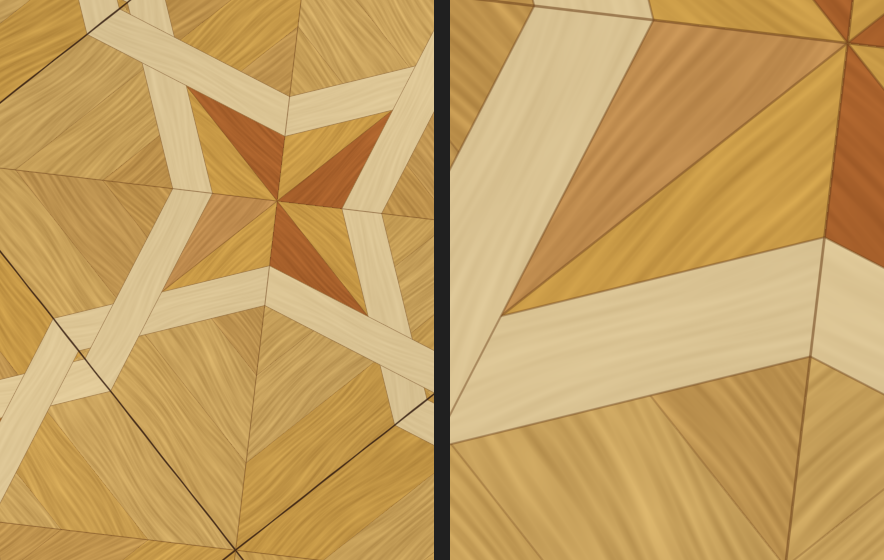
Left, the full canvas; right, a detail of the centre.
Reproduce this pattern procedurally as a Shadertoy shader.

```glsl
// Wooden parquet: tilted square panels, each inlaid with a four-pointed star framed by
// interlaced pale straps. Every panel is cut into four wedges sharing one set of distances;
// grain comes from layered sines and stretched cellular noise.

const float PANEL_HALF = 0.444;      // half side of a panel, canvas height = 1
const vec2 PANEL_CENTER = vec2(0.495, 0.641);
const float PANEL_ANGLE = 0.667;
const vec2 STRAP_NORMAL = vec2(0.415, 0.910);
const float STRAP_INNER = 0.109;
const float STRAP_OUTER = 0.176;
const float PLANK_WIDTH = 0.111;

const vec3 GOLD = vec3(0.77, 0.59, 0.27);
const vec3 TAN = vec3(0.78, 0.63, 0.36);
const vec3 OAK = vec3(0.73, 0.56, 0.30);
const vec3 MAPLE = vec3(0.86, 0.77, 0.58);
const vec3 CHERRY = vec3(0.66, 0.38, 0.17);
const vec3 JOINT = vec3(0.42, 0.25, 0.10);
const vec3 GAP = vec3(0.20, 0.11, 0.06);

float hash(vec2 p) {
    vec3 q = fract(p.xyx * vec3(0.1031, 0.1030, 0.0973));
    q += dot(q, q.yzx + 33.33);
    return fract((q.x + q.y) * q.z);
}

// Distance to the nearest jittered cell point
float cellular(vec2 p) {
    vec2 cell = floor(p);
    float nearest = 2.0;
    for (int j = -1; j <= 1; j++)
        for (int i = -1; i <= 1; i++) {
            vec2 c = cell + vec2(i, j);
            vec2 point = c + vec2(hash(c), hash(c + 57.0));
            nearest = min(nearest, length(point - p));
        }
    return nearest;
}

// Signed grain tone; g.x runs across the fibres, g.y along them
float grain(vec2 g, float seed) {
    g += seed * vec2(7.3, 3.1);
    float a = g.x + 0.011 * sin(g.y * 9.0 + g.x * 13.0 + seed * 40.0)
                  + 0.004 * sin(g.y * 23.0 - g.x * 31.0);
    float rings = 0.30 * sin(a * 140.0 + 2.0 * sin(a * 47.0 + g.y * 3.0))
                + 0.35 * sin(a * 370.0 + 2.5 * sin(a * 71.0 + g.y * 5.0))
                + 0.30 * sin(a * 690.0 + 3.0 * sin(a * 43.0 - g.y * 7.0));
    float pores = cellular(vec2(a * 170.0, g.y * 13.0)) - 0.45;
    return 0.5 * rings + 0.9 * pores;
}

vec3 wood(vec3 tint, vec2 g, float seed, float contrast) {
    float tone = grain(g, seed);
    return tint * (1.0 + contrast * tone * vec3(0.8, 1.0, 1.4));
}

float line(float d, float width, float px) {
    return 1.0 - smoothstep(width - px, width + px, abs(d));
}

// Lays one strap with thin joints on both edges over the colour beneath
vec3 layStrap(vec3 under, vec2 w, vec2 normal, float seed, float px) {
    float d = dot(w, normal);
    float inside = min(d - STRAP_INNER, STRAP_OUTER - d);
    vec2 g = vec2(d, dot(w, vec2(-normal.y, normal.x)));
    vec3 tint = MAPLE * (0.985 + 0.03 * hash(vec2(seed * 91.0, 4.0)));
    vec3 col = mix(under, wood(tint, g, seed, 0.045), smoothstep(-px, px, inside));
    return mix(col, JOINT, 0.45 * line(inside, 0.0006, px));
}

// Eight star facets: cherry on the clockwise half of each point, gold on the other
vec3 starFacet(vec2 w, float quadrant, float seed, float px) {
    vec3 dark = quadrant == 2.0 ? vec3(0.75, 0.55, 0.31) : CHERRY;
    float half_ = smoothstep(-px, px, w.y);
    vec2 g = vec2(w.y - 0.2 * abs(w.x), w.x);
    vec3 col = wood(mix(dark, GOLD * 1.02, half_), g, seed, 0.13);
    return mix(col, JOINT, 0.45 * line(w.y, 0.0007, px));
}

// Planks lying parallel to the panel edge
vec3 field(vec2 w, vec2 id, float px) {
    float slot = w.x / PLANK_WIDTH;
    float seed = hash(id + vec2(floor(slot) * 5.0, 11.0));
    float tilt = 0.22 * (hash(id + 3.0) - 0.5);
    vec3 tint = mix(GOLD, TAN, smoothstep(0.15, 0.75, seed));
    tint = mix(tint, OAK, 0.8 * step(0.72, hash(id + floor(slot) + 29.0)));
    vec3 col = wood(tint, vec2(w.x + tilt * w.y, w.y), seed, 0.15);
    float seam = (0.5 - abs(fract(slot) - 0.5)) * PLANK_WIDTH;
    return mix(col, JOINT, 0.28 * line(seam, 0.0006, px));
}

void mainImage(out vec4 fragColor, in vec2 fragCoord) {
    float px = 0.8 / iResolution.y;
    vec2 uv = fragCoord / iResolution.y;

    // Panel space, repeated
    float c = cos(PANEL_ANGLE), s = sin(PANEL_ANGLE);
    vec2 q = uv - PANEL_CENTER;
    q = vec2(c * q.x + s * q.y, c * q.y - s * q.x);
    vec2 panel = floor(q / (2.0 * PANEL_HALF) + 0.5);
    q -= panel * 2.0 * PANEL_HALF;

    // Wedge space: x points to the edge middle, y turns counterclockwise
    bool sideways = abs(q.x) > abs(q.y);
    float quadrant = sideways ? (q.x > 0.0 ? 0.0 : 2.0) : (q.y > 0.0 ? 1.0 : 3.0);
    vec2 w = sideways ? q * sign(q.x) : vec2(q.y, -q.x) * sign(q.y);
    vec2 id = panel * 17.0 + vec2(quadrant * 3.0, sign(w.y)) + 100.0;
    float seed = hash(id);

    // Field, star, then the lower and upper strap
    vec3 col = field(w, id, px);
    float starEdge = STRAP_INNER - dot(vec2(w.x, abs(w.y)), STRAP_NORMAL);
    col = mix(col, starFacet(w, quadrant, seed, px), smoothstep(-px, px, starEdge));
    float strapSeed = hash(panel + quadrant * 7.0 + 40.0);
    col = layStrap(col, w, STRAP_NORMAL, strapSeed, px);
    col = layStrap(col, w, STRAP_NORMAL * vec2(1.0, -1.0), strapSeed + 0.37, px);

    // Diagonal joints and worn gaps between panels
    col = mix(col, JOINT, 0.55 * line((w.x - abs(w.y)) * 0.707, 0.0008, px));
    float wear = 0.5 + 0.5 * sin(w.y * 19.0 + quadrant * 2.0) * sin(w.y * 47.0);
    float gapWidth = 0.0009 + 0.0009 * wear;
    col = mix(col, GAP, 0.85 * line(PANEL_HALF - w.x, gapWidth, px));

    // Soft uneven light
    col *= 1.0 + 0.025 * sin(uv.x * 5.0 + 1.0) * sin(uv.y * 4.0 + 0.6);
    fragColor = vec4(clamp(col, 0.0, 1.0), 1.0);
}
```
